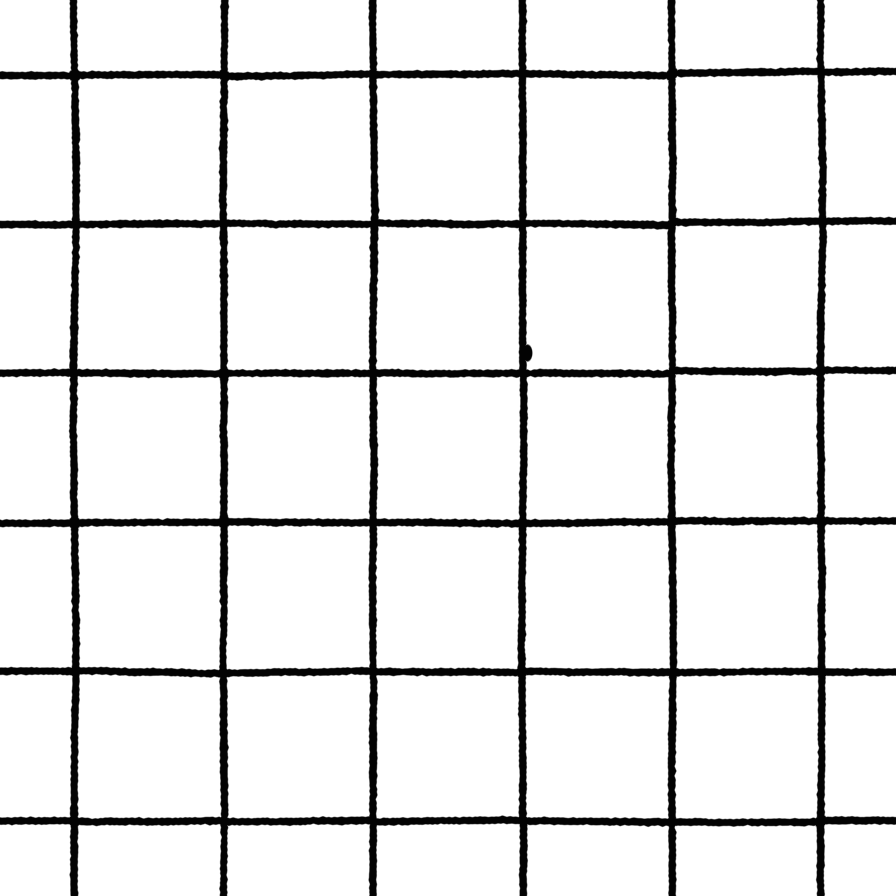
Write a three.js fragment shader that draws this pattern.

```glsl
// Six by six hand-inked grid of thin black lines with rough edges on white paper.
varying vec2 vUv;

float hash(vec2 p) {
  vec3 q = fract(p.xyx * vec3(0.1031, 0.1030, 0.0973));
  q += dot(q, q.yzx + 33.33);
  return fract((q.x + q.y) * q.z);
}

// One-dimensional gradient noise, a separate strand for each seed.
float noise(float x, float seed) {
  float i = floor(x);
  float f = x - i;
  float a = (hash(vec2(i, seed)) * 2.0 - 1.0) * f;
  float b = (hash(vec2(i + 1.0, seed)) * 2.0 - 1.0) * (f - 1.0);
  return 2.0 * mix(a, b, f * f * f * (f * (f * 6.0 - 15.0) + 10.0));
}

// Signed offset from the nearest line: a gentle sway plus a tilt in each segment.
float lineOffset(float along, float across, float seed, float tilt) {
  float line = floor(across * 6.0);
  float strand = line * 7.0 + seed;
  float segment = floor(along * 6.0 + 0.5);
  float t = fract(along * 6.0 + 0.5) - 0.5;
  float slope = (hash(vec2(segment, strand)) - 0.5) * tilt;
  float sway = 0.0018 * noise(along * 4.0 + 0.37, strand + 50.0)
             + 0.0006 * noise(along * 24.0, strand + 90.0);
  return across - (line + 0.5) / 6.0 - sway - slope * t;
}

// Distance to the inked edge, with each side of the stroke roughened separately.
float strokeEdge(float offset, float along, float across, float seed) {
  float strand = floor(across * 6.0) * 7.0 + seed + (offset < 0.0 ? 200.0 : 300.0);
  float rough = 0.0009 * noise(along * 190.0, strand)
              + 0.0006 * noise(along * 70.0, strand + 40.0);
  float halfWidth = 0.0041 + 0.0005 * noise(along * 9.0, strand + 80.0);
  return abs(offset) - halfWidth - rough;
}

void main() {
  vec2 uv = vUv;

  // Rows step up slightly beyond the fifth column line.
  float lift = 0.0028 * step(0.749, uv.x) * smoothstep(0.2, 0.6, uv.y);
  float rowY = uv.y - lift;
  float column = lineOffset(uv.y, uv.x, 11.0, 0.0015);
  float row = lineOffset(uv.x, rowY, 97.0, 0.004);

  float ink = min(strokeEdge(column, uv.y, uv.x, 11.0),
                  strokeEdge(row, uv.x, rowY, 97.0));

  // Small pools of ink at the crossings.
  float pool = 0.0058 + 0.0013 * hash(floor(uv * 6.0) + 5.0);
  ink = min(ink, length(vec2(column, row)) - pool);

  // A single blot on the right of the fourth column line.
  vec2 blot = (uv - vec2(0.5885, 0.606)) / vec2(0.6, 1.0);
  ink = min(ink, (length(blot) - 0.0095) * 0.7);

  float paper = smoothstep(-0.001, 0.001, ink);
  gl_FragColor = vec4(mix(vec3(0.01), vec3(1.0), paper), 1.0);
}
```
